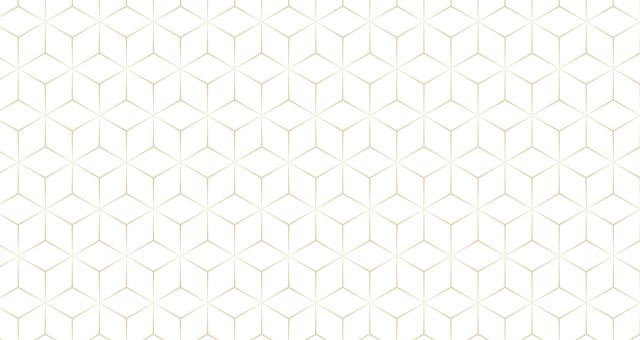
Write a Shadertoy shader that draws this pattern.

```glsl
// Lengths are fractions of the canvas height
const float SPACING = 0.1591;              // distance between neighbouring stars
const vec2 STAR_ORIGIN = vec2(0.690, 0.5225);
const float HALF_WIDTH_STAR = 0.00045;     // spoke half width at a star centre
const float HALF_WIDTH_JOINT = 0.0020;     // spoke half width at a three-way joint
const vec3 PAPER = vec3(1.0);
const vec3 GOLD = vec3(0.855, 0.80, 0.645);

const float SQRT3 = 1.7320508;
const float SPOKE_LENGTH = SPACING / SQRT3;
const vec2 SLANTED_SPOKE = vec2(0.5 * SQRT3, 0.5);

// Offset from the nearest star centre on a triangular lattice
vec2 starOffset(vec2 p) {
    vec2 period = SPACING * vec2(1.0, SQRT3);
    vec2 a = mod(p + 0.5 * period, period) - 0.5 * period;
    vec2 b = mod(p, period) - 0.5 * period;
    return dot(a, a) < dot(b, b) ? a : b;
}

// Nearest of six spokes: x is the distance along it, y the distance from it
vec2 spokeCoords(vec2 offset) {
    vec2 q = abs(offset);
    float alongSlant = dot(q, SLANTED_SPOKE);
    float acrossSlant = abs(q.x * SLANTED_SPOKE.y - q.y * SLANTED_SPOKE.x);
    return q.y > alongSlant ? vec2(q.y, q.x) : vec2(alongSlant, acrossSlant);
}

// Fraction of a pixel covered by a band, also for bands thinner than a pixel
float bandCoverage(float dist, float halfWidth, float pixel) {
    float high = min(dist + 0.5 * pixel, halfWidth);
    float low = max(dist - 0.5 * pixel, -halfWidth);
    return clamp((high - low) / pixel, 0.0, 1.0);
}

void mainImage(out vec4 fragColor, in vec2 fragCoord) {
    float pixel = 1.0 / iResolution.y;
    vec2 p = fragCoord * pixel - STAR_ORIGIN;
    vec2 spoke = spokeCoords(starOffset(p));

    // Spokes widen from the star centre to the joint
    float taper = clamp(spoke.x / SPOKE_LENGTH, 0.0, 1.0);
    float halfWidth = mix(HALF_WIDTH_STAR, HALF_WIDTH_JOINT, taper);

    float ink = bandCoverage(spoke.y, halfWidth, 1.25 * pixel);
    fragColor = vec4(mix(PAPER, GOLD, ink), 1.0);
}
```
